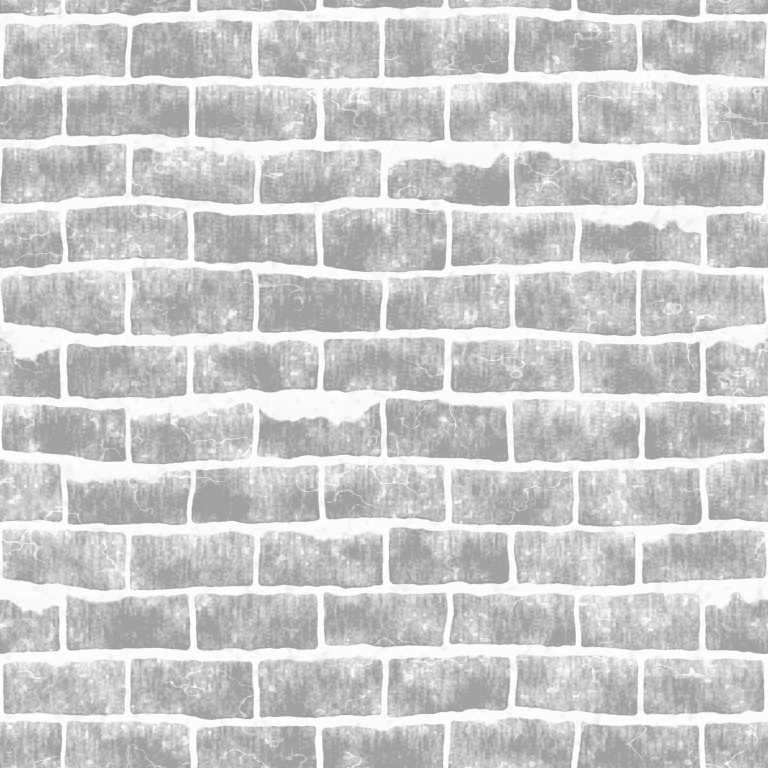
This texture map is drawn by a three.js fragment shader. Its source:

```glsl
// Worn, whitewashed grey brick wall in running bond, 6 bricks across and 12 courses up.
varying vec2 vUv;

const vec2 BRICKS = vec2(6.0, 12.0);
const float COURSE_OFFSET = 0.22;
const float EDGE_BLUR = 0.0012;
const vec3 STONE = vec3(0.63);
const vec3 PALE_STONE = vec3(0.97);
const vec3 MORTAR = vec3(0.99);

float hash(vec2 p) {
  return fract(sin(dot(p, vec2(127.1, 311.7))) * 43758.5453);
}

// Value noise that tiles over the unit square.
float noise(vec2 uv, vec2 cells, float seed) {
  vec2 p = uv * cells;
  vec2 i = floor(p);
  vec2 f = fract(p);
  f = f * f * (3.0 - 2.0 * f);
  vec2 a = mod(i, cells) + seed;
  vec2 b = mod(i + 1.0, cells) + seed;
  return mix(mix(hash(a), hash(vec2(b.x, a.y)), f.x),
             mix(hash(vec2(a.x, b.y)), hash(b), f.x), f.y);
}

float fbm(vec2 uv, vec2 cells, float seed) {
  float sum = 0.0;
  float weight = 0.5;
  for (int i = 0; i < 4; i++) {
    sum += weight * noise(uv, cells, seed + float(i) * 7.3);
    cells *= 2.0;
    weight *= 0.5;
  }
  return sum / 0.9375;
}

float roundedBox(vec2 p, vec2 halfSize, float radius) {
  vec2 q = abs(p) - halfSize + radius;
  return length(max(q, 0.0)) + min(max(q.x, q.y), 0.0) - radius;
}

// Uneven courses and hand-cut edges.
vec2 wobble(vec2 uv) {
  vec2 slow = vec2(noise(uv, vec2(12.0, 24.0), 3.1), noise(uv, BRICKS, 5.7)) - 0.5;
  vec2 rough = vec2(fbm(uv, vec2(40.0), 11.3), fbm(uv, vec2(40.0), 17.9)) - 0.5;
  return uv + slow * vec2(0.005, 0.017) + rough * vec2(0.005, 0.009);
}

// Thin pale lines along a level of the noise, broken up by a mask.
float scratches(vec2 uv) {
  float line = abs(fbm(uv, vec2(14.0, 20.0), 23.7) - 0.5);
  float mask = smoothstep(0.5, 0.7, noise(uv, vec2(22.0), 29.1));
  return (1.0 - smoothstep(0.004, 0.018, line)) * mask;
}

float specks(vec2 uv, float cloud) {
  float dots = smoothstep(0.7, 0.85, noise(uv, vec2(150.0), 31.3));
  return dots * smoothstep(0.42, 0.62, cloud);
}

// Amount of paleness on the brick face; height runs from 0 at its foot to 1 at its top.
float faceWear(vec2 uv, vec2 id, float height) {
  float cloud = fbm(uv, vec2(26.0, 32.0), 37.1);
  float grain = noise(uv, vec2(384.0), 41.9);
  float streak = noise(uv, vec2(300.0, 64.0), 43.3);
  float wear = 0.24 + 1.1 * (cloud - 0.5);
  wear += 0.38 * (grain - 0.5) + 0.32 * (streak - 0.5);
  wear += 0.2 * (hash(id + 2.7) - 0.5);
  wear += 0.32 * smoothstep(0.5, 1.05, height + 0.2 * (streak - 0.5));
  return wear + 0.4 * scratches(uv) + 0.35 * specks(uv, cloud);
}

// Leftover plaster, hanging far down only on a few bricks.
float plaster(vec2 uv, vec2 id, float height) {
  float drop = pow(hash(id + 8.3), 9.0);
  float ragged = fbm(uv, vec2(24.0, 30.0), 47.7) - 0.5;
  float level = 1.06 - 0.55 * drop;
  return smoothstep(-0.04, 0.05, height - level + ragged * mix(0.4, 1.1, drop));
}

void main() {
  vec2 uv = vUv;
  vec2 p = wobble(uv);

  // Running bond cells, with courses counted from the top.
  vec2 cell = vec2(p.x, 1.0 - p.y) * BRICKS - vec2(0.0, COURSE_OFFSET);
  cell.x -= 0.5 * mod(floor(cell.y), 2.0);
  vec2 id = mod(floor(cell), BRICKS);
  vec2 local = (fract(cell) - 0.5) * vec2(1.0, -1.0) / BRICKS;

  // Each side of a brick is inset by its own small amount.
  vec2 lowInset = vec2(0.0028, 0.0035) + vec2(0.0025, 0.004) * vec2(hash(id + 1.3), hash(id + 4.1));
  vec2 highInset = vec2(0.0028, 0.0045) + vec2(0.0025, 0.005) * vec2(hash(id + 6.9), hash(id + 9.7));
  vec2 halfSize = 0.5 / BRICKS - 0.5 * (lowInset + highInset);
  vec2 fromCentre = local - 0.5 * (lowInset - highInset);
  float edge = roundedBox(fromCentre, halfSize, 0.005);
  float height = 0.5 + 0.5 * fromCentre.y / halfSize.y;

  // Brick face with a darker rim towards its foot.
  float wear = faceWear(uv, id, height);
  wear -= 0.18 * smoothstep(-0.004, -0.0005, edge) * (1.0 - height);
  vec3 face = mix(STONE, PALE_STONE, clamp(wear, 0.0, 1.0));

  // Mortar and plaster share a faintly mottled white.
  vec3 white = MORTAR - 0.05 * smoothstep(0.55, 0.85, fbm(uv, vec2(90.0), 53.9));
  float brick = 1.0 - smoothstep(-EDGE_BLUR, EDGE_BLUR, edge);
  brick *= 1.0 - 0.96 * plaster(uv, id, height);
  gl_FragColor = vec4(mix(white, face, brick), 1.0);
}
```
